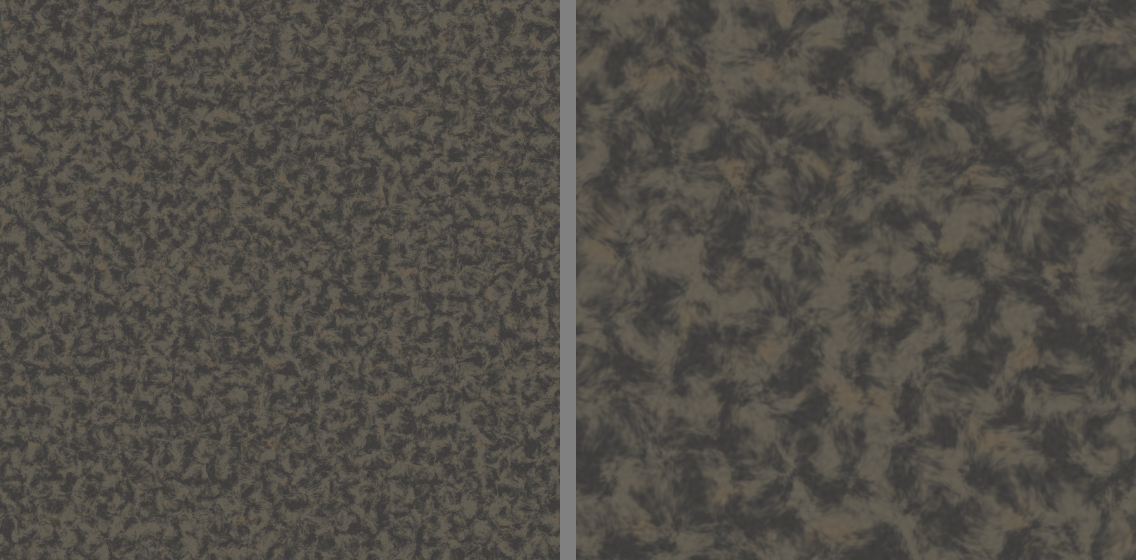
Left: the whole. Right: its middle third, enlarged.
This texture is drawn by a Shadertoy shader. Its source:

```glsl
#define BLOTCH_CELLS 46.0
#define WARP_CELLS 32.0
#define WARP_AMOUNT 0.011
#define TINT_CELLS 36.0
#define GRAIN_CELLS 256.0
#define GRAIN_AMOUNT 0.025
#define CONTRAST_HALF_WIDTH 0.5
#define DARK_STONE vec3(0.247, 0.243, 0.238)
#define LIGHT_STONE vec3(0.388, 0.367, 0.323)
#define RUST_TINT vec3(0.025, 0.004, -0.014)

float hash(vec2 cell, float seed) {
    return fract(sin(dot(cell, vec2(127.1, 311.7)) + seed * 74.7) * 43758.5453);
}

// Slope contribution of one lattice corner, wrapped at the period
float corner(vec2 cell, vec2 offset, float period, float seed) {
    float angle = 6.28319 * hash(mod(cell, period), seed);
    return dot(vec2(cos(angle), sin(angle)), offset);
}

// Tiling gradient noise, roughly -0.7 to 0.7
float noise(vec2 uv, float period, float seed) {
    vec2 p = uv * period;
    vec2 cell = floor(p);
    vec2 f = p - cell;
    vec2 blend = f * f * f * (f * (f * 6.0 - 15.0) + 10.0);
    vec2 e = vec2(1.0, 0.0);
    float low = mix(corner(cell, f, period, seed),
                    corner(cell + e.xy, f - e.xy, period, seed), blend.x);
    float high = mix(corner(cell + e.yx, f - e.yx, period, seed),
                     corner(cell + e.xx, f - e.xx, period, seed), blend.x);
    return mix(low, high, blend.y);
}

// Ragged clumps: large blotches broken up by finer octaves
float blotches(vec2 uv) {
    float sum = 0.0;
    float amplitude = 1.0;
    float period = BLOTCH_CELLS;
    for (int i = 0; i < 4; i++) {
        sum += amplitude * noise(uv, period, float(i) + 1.0);
        amplitude *= 0.68;
        period *= 2.0;
    }
    return sum;
}

void mainImage(out vec4 fragColor, in vec2 fragCoord) {
    vec2 uv = fragCoord / iResolution.xy;

    // Bend the blotches into irregular shapes
    vec2 warp = vec2(noise(uv, WARP_CELLS, 11.0), noise(uv, WARP_CELLS, 12.0));
    float tone = blotches(uv + WARP_AMOUNT * warp) + 0.15 * noise(uv, 9.0, 13.0);
    float light = smoothstep(-CONTRAST_HALF_WIDTH, CONTRAST_HALF_WIDTH, tone);
    vec3 color = mix(DARK_STONE, LIGHT_STONE, light);

    // Faint rusty patches on the lighter stone
    float rust = smoothstep(0.15, 0.55, noise(uv, TINT_CELLS, 21.0));
    color += RUST_TINT * rust * light;

    // Fine grain
    color += GRAIN_AMOUNT * noise(uv, GRAIN_CELLS, 31.0);
    fragColor = vec4(color, 1.0);
}
```
